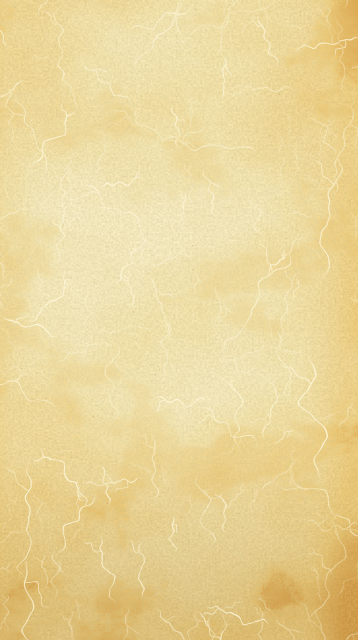
A Shadertoy shader for this texture:

```glsl
// Aged cream paper with soft golden stains, fine grain and pale tangled fibres.

const vec3 PALE  = vec3(0.945, 0.900, 0.730);
const vec3 CREAM = vec3(0.932, 0.870, 0.650);
const vec3 STRAW = vec3(0.922, 0.830, 0.575);
const vec3 GOLD  = vec3(0.915, 0.790, 0.480);
const vec3 AMBER = vec3(0.860, 0.660, 0.320);
const vec3 FIBRE = vec3(0.995, 0.975, 0.870);
const vec3 SPECK = vec3(0.680, 0.470, 0.220);

const vec2  GLOW_CENTRE   = vec2(0.42, 0.61); // palest spot, fraction of canvas
const float BASE_TONE     = 0.08;
const float AGEING        = 0.42;   // darkening away from the glow
const float CLOUDS        = 0.50;   // broad soft mottling
const float STAINS        = 0.22;   // patches with firmer borders
const float EDGE_STAIN    = 0.26;
const float BOTTOM_TONE   = 0.12;
const vec3  BOTTOM_SHADE  = vec3(0.060, 0.075, 0.100);
const float GRAIN         = 0.075;
const float GRAIN_SCALE   = 310.0;
const float FIBRE_WIDTH   = 0.0010;
const float FIBRE_SOFT    = 0.0010;

vec2 hash2(vec2 p) {
    vec3 q = fract(p.xyx * vec3(0.1031, 0.1030, 0.0973));
    q += dot(q, q.yzx + 33.33);
    return fract((q.xx + q.yz) * q.zy);
}

// Gradient noise, zero on the integer lattice
float corner(vec2 cell, vec2 offset) {
    float angle = 6.2832 * hash2(cell).x;
    return dot(vec2(cos(angle), sin(angle)), offset);
}

float noise(vec2 p) {
    vec2 i = floor(p), f = p - i;
    vec2 u = f * f * f * (f * (f * 6.0 - 15.0) + 10.0);
    vec2 e = vec2(0.0, 1.0);
    return mix(mix(corner(i, f), corner(i + e.yx, f - e.yx), u.x),
               mix(corner(i + e.xy, f - e.xy), corner(i + e.yy, f - e.yy), u.x), u.y);
}

float fbm(vec2 p) {
    float sum = 0.0, amp = 0.57;
    for (int i = 0; i < 6; i++) {
        sum += amp * noise(p);
        p = mat2(1.6, 1.2, -1.2, 1.6) * p + 17.3;
        amp *= 0.59;
    }
    return sum;
}

// One wavy strand through q = 0; tail 1 runs both ways, tail 0 only forward
float strand(vec2 q, float angle, float len, float tail, float seed, float soft) {
    vec2 dir = vec2(cos(angle), sin(angle));
    float x = dot(q, dir) / len;
    float y = dot(q, vec2(-dir.y, dir.x)) / len;
    if (abs(y) > 0.5 || abs(x) > 1.0) return 0.0;
    y -= 0.38 * noise(vec2(x * 2.0, seed)) + 0.06 * noise(vec2(x * 6.0, seed + 5.0));
    float taper = 1.0 - smoothstep(0.65, 1.0, abs(x));
    taper *= max(tail, smoothstep(-0.02, 0.02, x));
    float line = 1.0 - smoothstep(FIBRE_WIDTH - soft, FIBRE_WIDTH + soft, abs(y) * len);
    return line * taper;
}

// Scattered, mostly upright fibres, each with a forked twig
float fibres(vec2 p, float cellSize, float density, float salt, float soft) {
    vec2 home = floor(p / cellSize);
    float cover = 0.0;
    for (int j = -1; j <= 1; j++)
    for (int i = -1; i <= 1; i++) {
        vec2 cell = home + vec2(i, j);
        vec2 place = hash2(cell + salt);
        vec2 form = hash2(cell + salt + 41.0);
        vec2 look = hash2(cell + salt + 83.0);
        if (look.x > density) continue;
        vec2 q = p - (cell + 0.2 + 0.6 * place) * cellSize;
        float lean = 2.0 * form.x - 1.0;
        float angle = 1.5708 + 1.6 * lean * abs(lean);
        float len = cellSize * mix(0.3, 0.75, form.y);
        float seed = floor(look.y * 90.0);
        float main = strand(q, angle, len, 1.0, seed, soft);
        vec2 fork = q - 0.5 * len * vec2(cos(angle), sin(angle));
        float turn = look.y > 0.5 ? 0.8 : -2.4;
        float twig = strand(fork, angle + turn, len * 0.6, 0.0, seed + 9.0, soft);
        float strength = mix(0.3, 1.0, hash2(cell + salt + 127.0).x);
        cover = max(cover, max(main, 0.75 * twig) * strength);
    }
    return cover;
}

vec3 paperColour(float tone) {
    float t = clamp(tone, 0.0, 1.0) * 4.0;
    vec3 c = mix(PALE, CREAM, clamp(t, 0.0, 1.0));
    c = mix(c, STRAW, clamp(t - 1.0, 0.0, 1.0));
    c = mix(c, GOLD, clamp(t - 2.0, 0.0, 1.0));
    return mix(c, AMBER, clamp(t - 3.0, 0.0, 1.0));
}

void mainImage(out vec4 fragColor, in vec2 fragCoord) {
    vec2 uv = fragCoord / iResolution.xy;
    vec2 p = fragCoord / iResolution.y;
    float soft = max(FIBRE_SOFT, 0.6 / iResolution.y);

    // Ageing, clouds and stains share one tone scale
    float grain = noise(p * GRAIN_SCALE) + 0.4 * noise(p * GRAIN_SCALE * 0.47 + 31.0);
    vec2 warp = 0.05 * vec2(noise(p * 6.0 + 3.7), noise(p * 6.0 + 57.1));
    float cloud = fbm((p + warp) * vec2(3.6, 5.0) + 11.4);
    float patches = fbm((p - warp) * vec2(5.0, 6.5) + 73.6) + 0.10 * grain;
    float stain = smoothstep(0.05, 0.28, patches);
    float tone = BASE_TONE + CLOUDS * cloud + STAINS * stain;
    tone += AGEING * smoothstep(0.0, 0.7, length((uv - GLOW_CENTRE) * vec2(0.8, 1.0)));
    float low = 1.0 - smoothstep(0.0, 0.34, uv.y);
    tone += BOTTOM_TONE * low;
    float ragged = 0.16 * cloud;
    tone += EDGE_STAIN * (1.0 - smoothstep(0.0, 0.15, 1.0 - uv.x + ragged));
    tone += 0.5 * EDGE_STAIN * (1.0 - smoothstep(0.0, 0.06, uv.x + ragged));
    tone += 0.16 * (1.0 - smoothstep(0.0, 0.22, length(p - vec2(iResolution.x / iResolution.y, 0.05))));
    tone += grain * mix(0.06, 0.18, stain);

    vec3 colour = paperColour(tone) + GRAIN * grain * vec3(0.8, 0.85, 1.0);
    colour *= 1.0 - BOTTOM_SHADE * low;

    // Fibres from long threads to short faint hairs
    float cover = fibres(p, 0.145, 0.95, 7.0, soft);
    cover = max(cover, 0.90 * fibres(p + 0.031, 0.085, 0.70, 151.0, soft));
    cover = max(cover, 0.50 * fibres(p + 0.017, 0.050, 0.50, 307.0, soft));
    cover *= clamp(0.85 + 0.8 * noise(p * 30.0), 0.3, 1.0);
    colour = mix(colour, FIBRE, cover);

    // Sparse brown specks
    vec2 speckCell = floor(p * 22.0);
    vec2 spot = (speckCell + 0.2 + 0.6 * hash2(speckCell + 19.0)) / 22.0;
    float speck = 1.0 - smoothstep(0.0002, 0.0002 + 1.2 * soft, length(p - spot));
    colour = mix(colour, SPECK, 0.4 * speck * step(0.93, hash2(speckCell + 67.0).y));

    fragColor = vec4(clamp(colour, 0.0, 1.0), 1.0);
}
```
